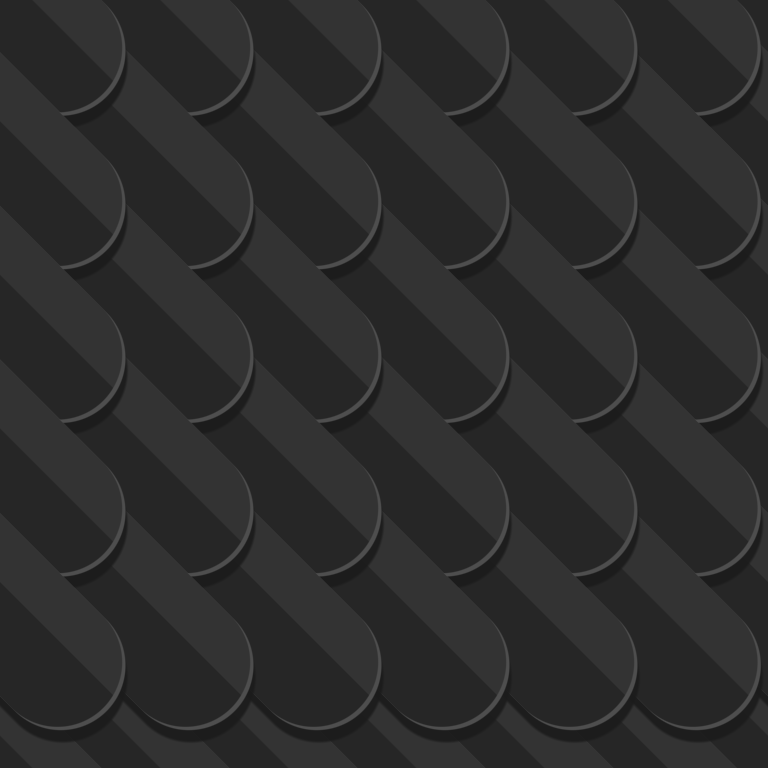
A WebGL 1 fragment shader for this pattern:

```glsl
precision highp float;
// Dark roof of overlapping tiles: slanted strips with round lower ends.
// Each tile is a half-infinite capsule, painted column by column from the
// right, with a soft drop shadow, a light upper band and a bright rim.

uniform vec2 u_resolution;

#define COLUMNS 6.0
#define ROWS 5.0
#define FIRST_CENTER vec2(0.0792, 0.1335)
#define RADIUS 0.0842
#define BAND_START 0.0208
#define RIM_OFFSET vec2(-0.0043, 0.0043)
#define SHADOW_OFFSET vec2(0.0026, -0.0158)
#define LAST_COLUMN_SHIFT -0.006
#define DARK vec3(0.149)
#define LIGHT vec3(0.200)
#define RIM vec3(0.305)
#define SHADOW vec3(0.106)

const vec2 UP_LEFT = vec2(-0.70711, 0.70711);
const vec2 UP_RIGHT = vec2(0.70711, 0.70711);

// Distance to a round end at the origin whose strip runs up and left.
float tileDistance(vec2 p) {
  float along = max(dot(p, UP_LEFT), 0.0);
  return length(p - along * UP_LEFT) - RADIUS;
}

// Coverage of the inside of a distance field.
float cover(float d, float softness) {
  return 1.0 - smoothstep(-softness, softness, d);
}

vec3 paintTile(vec3 below, vec2 p, float edge) {
  // Shadow cast on the tiles underneath
  float shade = cover(tileDistance(p - SHADOW_OFFSET), edge + 0.0012);
  vec3 color = mix(below, SHADOW, 0.9 * shade);

  // Two-tone face
  float band = cover(BAND_START - dot(p, UP_RIGHT), edge);
  vec3 face = mix(DARK, LIGHT, band);

  // Crescent rim, tapering to nothing at the straight sides
  float inner = cover(tileDistance(p - RIM_OFFSET), edge);
  face = mix(RIM, face, inner);

  return mix(color, face, cover(tileDistance(p), edge));
}

void main() {
  vec2 uv = gl_FragCoord.xy / u_resolution;
  float edge = max(0.0011, 0.7 / min(u_resolution.x, u_resolution.y));
  vec3 color = DARK;

  // Right to left; in each column the row under the eave comes first,
  // then the visible rows from top to bottom.
  for (int i = 0; i < 7; i++) {
    float column = COLUMNS - float(i);
    float shift = i == 1 ? LAST_COLUMN_SHIFT : 0.0;
    for (int j = 0; j < 6; j++) {
      float row = j == 0 ? -1.0 : ROWS - float(j);
      vec2 center = FIRST_CENTER + vec2(column / COLUMNS + shift, row / ROWS);
      color = paintTile(color, uv - center, edge);
    }
  }

  gl_FragColor = vec4(color, 1.0);
}
```
